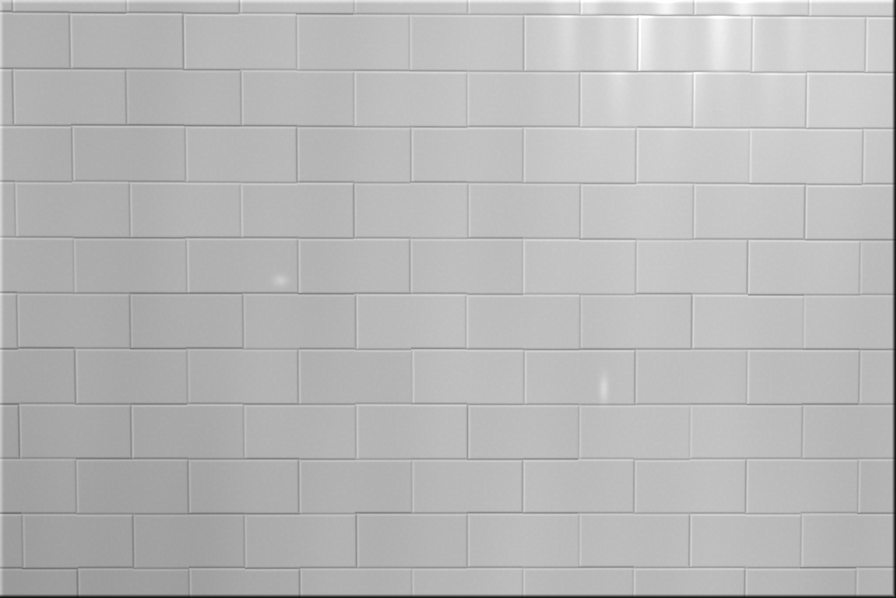
Give the GLSL for this pattern, as a Shadertoy shader.

```glsl
// Glossy grey wall tiles in running bond, seen with a slight perspective.
// A warped grid gives rows and columns; each joint is a soft dark line with a
// bright glazed rim, lit by a broad gradient, window glare and a bevelled frame.

// Layout, in canvas heights, measured from the top left
const float ROW_TOP = 0.0234;      // first full joint
const float ROW_PITCH = 0.0945;
const float ROW_SHRINK = 0.000195; // rows get shorter downwards
const float COL_CENTRE = 0.521;    // share of the width
const float COL_PITCH_TOP = 0.1902;
const float COL_PITCH_BOTTOM = 0.1856;
const float TILT_TOP = 0.008;
const float TILT_BOTTOM = -0.002;
const float JITTER = 0.0009;

// Joints
const float JOINT_WIDTH = 0.0017;
const float RIM_WIDTH = 0.0018;
const float RIM_OFFSET = 0.0031;
const float JOINT_DARK = 0.19;
const float RIM_LIGHT = 0.075;

// Light and surface
const float BASE_GREY = 0.694;
const float TILE_VARIATION = 0.014;
const float GRAIN = 0.014;
const float GLARE = 0.13;
const float FRAME_WIDTH = 0.0075;
const vec2 GLINT_A = vec2(0.469, 0.469);
const vec2 GLINT_B = vec2(1.010, 0.650);

float hash(vec2 p) {
    p = fract(p * vec2(0.1031, 0.1137));
    p += dot(p, p.yx + 33.33);
    return fract((p.x + p.y) * p.x * 17.17);
}

// Distance to the nearest scattered point
float cellular(vec2 p) {
    vec2 cell = floor(p);
    float nearest = 2.0;
    for (int j = -1; j <= 1; j++)
    for (int i = -1; i <= 1; i++) {
        vec2 c = cell + vec2(i, j);
        vec2 site = c + vec2(hash(c + 11.0), hash(c + 47.0));
        nearest = min(nearest, distance(p, site));
    }
    return nearest;
}

// Soft line that keeps its weight when thinner than a pixel
float softLine(float d, float width, float pixel) {
    float w = sqrt(width * width + 0.2 * pixel * pixel);
    return width / w * exp(-d * d / (w * w));
}

float blob(vec2 p, vec2 size) {
    p /= size;
    return exp(-dot(p, p));
}

// Broad room light: u across, v down, both 0 to 1
float roomLight(float u, float v) {
    float light = BASE_GREY + 0.085 * smoothstep(0.0, 0.7, u) - 0.045 * v;
    light += 0.055 * blob(vec2(u - 0.82, v - 0.05), vec2(0.22, 0.33));
    light -= 0.035 * smoothstep(0.82, 1.0, u) * smoothstep(0.1, 0.6, v);
    light -= 0.04 * blob(vec2(u - 0.12, v - 1.0), vec2(0.25, 0.3));
    light += 0.006 * sin(u * 27.0 + 1.3 * sin(v * 5.0)) + 0.004 * sin(u * 61.0 + v * 4.0);
    return light;
}

// Upright smears of reflected window light
float windowGlare(float u, float v, float row) {
    float wave = 0.5 + 0.3 * sin(u * 64.0 + row * 1.7) + 0.2 * sin(u * 151.0 - row * 2.3);
    float area = smoothstep(0.58, 0.66, u) * (1.0 - smoothstep(0.84, 0.95, u));
    return area * wave * wave * exp(-v * v * 45.0);
}

void mainImage(out vec4 fragColor, in vec2 fragCoord) {
    float pixel = 1.0 / iResolution.y;
    float aspect = iResolution.x / iResolution.y;
    vec2 p = vec2(fragCoord.x, iResolution.y - fragCoord.y) * pixel;
    float u = p.x / aspect, v = p.y;

    // Warped rows and alternating columns
    float y = v - mix(TILT_TOP, TILT_BOTTOM, v) * (u - 0.5);
    float root = sqrt(ROW_PITCH * ROW_PITCH - 4.0 * ROW_SHRINK * (y - ROW_TOP));
    float k = (ROW_PITCH - root) / (2.0 * ROW_SHRINK);
    float row = floor(k);
    float pitch = mix(COL_PITCH_TOP, COL_PITCH_BOTTOM, v);
    float x = (p.x - COL_CENTRE * aspect) / pitch;
    float column = x + 0.5 * (1.0 - mod(row, 2.0));
    vec2 tile = vec2(floor(column), row) + 40.0;

    // Signed distances to the nearest joints, each slightly misplaced
    vec2 bed = vec2(floor(2.0 * x), floor(k + 0.5)) + 70.0;
    vec2 head = vec2(floor(column + 0.5), row) + 120.0;
    float dBed = (k - floor(k + 0.5)) * root + JITTER * (2.0 * hash(bed) - 1.0);
    float dHead = (column - floor(column + 0.5)) * pitch + 2.0 * JITTER * (2.0 * hash(head) - 1.0);

    // Glazed surface
    float glare = windowGlare(u, v, row);
    float grey = roomLight(u, v) + GLARE * glare;
    grey += TILE_VARIATION * (hash(tile) - 0.5) + 0.008 * (fract(k) - 0.5);
    grey += GRAIN * (cellular(p * 170.0) - 0.5);
    grey += 0.09 * blob(p - GLINT_A, vec2(0.012, 0.009)) + 0.1 * blob(p - GLINT_B, vec2(0.007, 0.022));

    // Dark joints, then bright rims below and beside them
    float bedDark = JOINT_DARK * (0.55 + 0.6 * hash(bed + 9.0));
    float headDark = JOINT_DARK * (0.2 + 0.6 * hash(head + 9.0));
    float rim = RIM_LIGHT * (0.7 + 0.6 * hash(tile + 5.0) + 1.5 * glare);
    grey -= max(bedDark * softLine(dBed, JOINT_WIDTH, pixel), headDark * softLine(dHead, JOINT_WIDTH, pixel));
    grey += rim * max(softLine(dBed - RIM_OFFSET, RIM_WIDTH, pixel), 0.8 * softLine(dHead - RIM_OFFSET, RIM_WIDTH, pixel));

    // Bevelled frame: lit at left and top, shaded at right and bottom
    grey += 0.14 * (1.0 - smoothstep(0.0, FRAME_WIDTH, min(p.x, p.y)));
    grey *= mix(0.1, 1.0, smoothstep(0.0, FRAME_WIDTH, min(aspect - p.x, 1.0 - p.y)));
    fragColor = vec4(vec3(clamp(grey, 0.0, 1.0)), 1.0);
}
```
